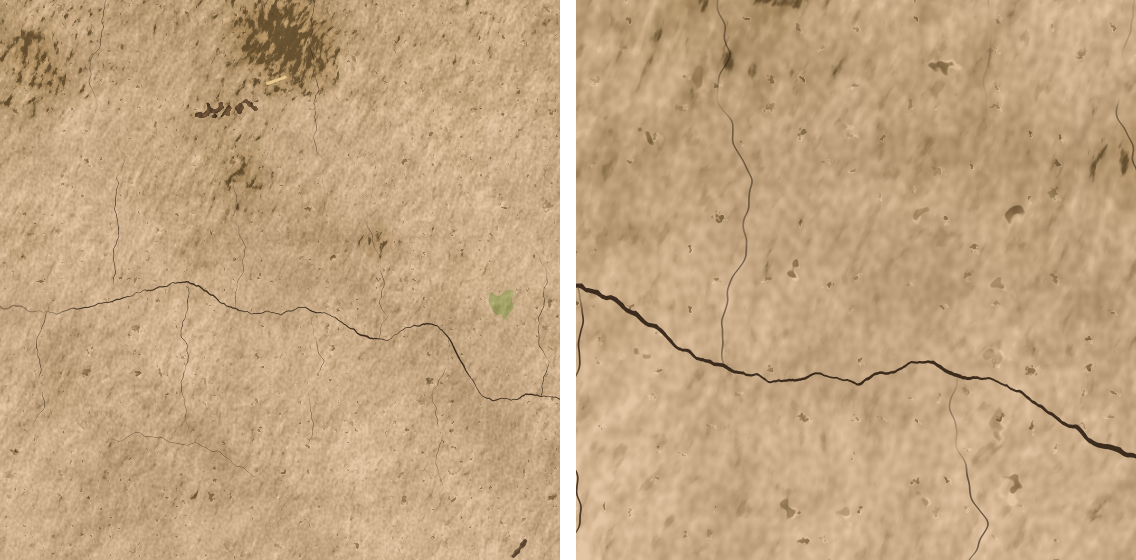
Left: the whole. Right: its middle third, enlarged.
Give the GLSL for this texture, as a WebGL 2 fragment shader.

```glsl
#version 300 es
precision highp float;
// Dry, sun-baked clay with thin branching cracks, damp stains, pits and a little debris.
#define BASE_TONE 0.87
#define BROAD_CONTRAST 0.38
#define FLECK_CONTRAST 0.56
#define GRAIN_CONTRAST 0.20
#define FLECK_SCALE 42.0
#define FLECK_LEAN 0.32
#define CRACK_WIDTH 0.0010
#define BRANCHES 8
#define PALE vec3(0.84, 0.72, 0.585)
#define DARK vec3(0.43, 0.33, 0.22)
#define MOSS vec3(0.35, 0.27, 0.15)
#define CRACK vec3(0.19, 0.13, 0.08)
uniform vec2 u_resolution;
out vec4 fragColor;
float pixel;

vec2 hash2(vec2 c) {
    vec3 v = fract(c.xyx * vec3(0.1031, 0.1030, 0.0973));
    v += dot(v, v.yzx + 33.33);
    return fract((v.xx + v.yz) * v.zy);
}
float cornerSlope(vec2 cell, vec2 offset) {
    float angle = 6.2832 * hash2(cell).x;
    return dot(vec2(cos(angle), sin(angle)), offset);
}
float gradientNoise(vec2 p) {
    vec2 c = floor(p), f = p - c, e = vec2(1.0, 0.0);
    vec2 w = f * f * f * (f * (f * 6.0 - 15.0) + 10.0);
    return mix(mix(cornerSlope(c, f), cornerSlope(c + e, f - e), w.x),
               mix(cornerSlope(c + e.yx, f - e.yx), cornerSlope(c + 1.0, f - 1.0), w.x), w.y);
}
float fbm(vec2 p) {
    float sum = 0.0, amp = 0.5;
    for (int i = 0; i < 4; i++, amp *= 0.5, p = p * 2.03 + 17.3) sum += amp * gradientNoise(p);
    return sum;
}

float bump(float d) { return exp(-d * d); }
float spot(vec2 p, vec2 centre, float radius) { return bump(length(p - centre) / radius); }
float cover(float d) { return clamp(0.5 - d / pixel, 0.0, 1.0); }
float segment(vec2 p, vec2 a, vec2 b) {
    vec2 along = b - a;
    return length(p - a - along * clamp(dot(p - a, along) / dot(along, along), 0.0, 1.0));
}

// Height of the main crack across the ground
float mainCrack(float x) {
    return mix(0.445, 0.29, smoothstep(0.76, 0.88, x)) + 0.055 * bump((x - 0.3) / 0.085)
         - 0.05 * bump((x - 0.69) / 0.07) + 0.04 * fbm(vec2(x * 13.0, 3.7))
         + 0.005 * fbm(vec2(x * 75.0, 8.2));
}

float cracks(vec2 p) {
    float y = mainCrack(p.x), slope = (mainCrack(p.x + 0.002) - y) / 0.002;
    float width = CRACK_WIDTH * (0.9 + 1.3 * gradientNoise(vec2(p.x * 22.0, 5.3)));
    float result = mix(0.4, 1.0, smoothstep(0.08, 0.18, p.x));
    result *= cover(abs(p.y - y) / sqrt(1.0 + slope * slope) - width);
    // Branches leave the main crack by turns downward and upward; the last two hang from the top
    for (int i = 0; i < BRANCHES + 2; i++) {
        float id = float(i), extra = id - float(BRANCHES);
        bool hanging = extra >= 0.0;
        vec2 h = hash2(vec2(id * 3.1 + 5.0, 11.0));
        float side = hanging || i % 2 == 0 ? -1.0 : 1.0;
        float x0 = hanging ? 0.19 + 0.37 * extra : (id + 0.25 + 0.5 * h.x) / float(BRANCHES);
        float y0 = hanging ? 1.0 : mainCrack(x0);
        float s = (p.y - y0) * side, span = mix(0.22, 0.46, h.y);
        float wobble = fbm(vec2(p.y * 9.0, id * 7.3)) - fbm(vec2(y0 * 9.0, id * 7.3));
        float d = abs(p.x - x0 - (h.y - 0.6) * 0.25 * s - 0.07 * wobble);
        float fade = smoothstep(-pixel, pixel, s) * (1.0 - smoothstep(0.5 * span, span, s));
        fade *= mix(0.45, 1.0, h.x) * smoothstep(-0.4, 0.1, gradientNoise(vec2(p.y * 24.0, id * 3.3)));
        result = max(result, fade * cover(d - 0.5 * CRACK_WIDTH));
    }
    // Faint side crack
    float path = 0.19 + 0.15 * fbm(vec2(p.x * 6.0, 40.3));
    float fade = smoothstep(0.16, 0.24, p.x) * (1.0 - smoothstep(0.42, 0.5, p.x));
    return max(result, 0.65 * fade * cover(abs(p.y - path) - 0.4 * CRACK_WIDTH));
}

// Tone change from scattered pits: dark hollow, lit rim
float pits(vec2 p, float scale) {
    vec2 q = p * scale, cell = floor(q);
    vec2 h = hash2(cell + scale), k = hash2(cell + scale + 50.0), m = hash2(cell + 91.0);
    float angle = 3.0 * k.y, radius = 0.05 + 0.17 * k.x * k.x * k.x;
    vec2 d = mat2(cos(angle), -sin(angle), sin(angle), cos(angle)) * (q - cell - 0.3 - 0.4 * h);
    d *= vec2(1.0, 1.0 + 1.4 * m.x);
    float ragged = 0.25 * gradientNoise(q * 8.0);
    float hollow = 1.0 - smoothstep(0.5 * radius, radius + 0.04, length(d) + ragged);
    float rim = 1.0 - smoothstep(0.5 * radius, radius + 0.06, length(d + 0.09) + ragged);
    return step(0.72, m.y) * (0.18 * rim * (1.0 - hollow) - mix(0.15, 0.6, h.x) * hollow);
}

void main() {
    pixel = 1.0 / u_resolution.y;
    vec2 p = gl_FragCoord.xy * pixel;
    // Broad tone, leaning flecks lit from one side, and fine grain
    vec2 bent = p + 0.016 * vec2(gradientNoise(p * 9.0), gradientNoise(p * 9.0 + 31.0));
    vec2 q = vec2(bent.x - FLECK_LEAN * bent.y, 0.55 * bent.y) * FLECK_SCALE;
    float fleck = fbm(q), fine = fbm(q * 2.1 + 9.0), relief = fleck - fbm(q + vec2(0.2, -0.16));
    float wash = smoothstep(-0.05, 0.45, fbm(p * 4.0 + 8.0) * 1.3 + (p.y - 0.6) * 0.8);
    float rough = 0.8 + 0.4 * wash + 0.8 * fbm(p * 5.0 + 60.0);
    float tone = BASE_TONE - 0.12 * wash + BROAD_CONTRAST * (fbm(p * 3.0 + 2.0) + 0.8 * fbm(p * 13.0));
    tone += FLECK_CONTRAST * rough * (0.45 * fleck + 0.65 * relief + 0.25 * fine);
    tone += rough * (0.09 * smoothstep(0.12, 0.28, fine) - 0.22 * smoothstep(0.12, 0.32, -fine));
    tone += GRAIN_CONTRAST * gradientNoise(p * vec2(190.0, 150.0));
    for (int i = 0; i < 2; i++) tone += pits(p, 23.0 + 36.0 * float(i));
    tone = clamp(tone, -0.2, 1.12);
    vec3 color = mix(DARK, PALE, tone);
    color.b -= 0.08 * tone * (1.0 - tone) + 0.012 * wash;
    // Mossy stains broken up by the flecks
    float damp = spot(p, vec2(0.51, 0.92), 0.10) + 0.55 * spot(p, vec2(0.09, 0.9), 0.12)
               + 0.75 * spot(p, vec2(0.67, 0.57), 0.045) + 0.5 * spot(p, vec2(0.44, 0.7), 0.07);
    damp += 0.5 * fbm(p * 8.0 + 20.0) + 0.15 * wash;
    color = mix(color, color * vec3(0.87, 0.83, 0.73), smoothstep(0.2, 0.9, damp));
    color = mix(color, MOSS, 0.8 * smoothstep(-0.03, 0.16, 0.5 * damp - 0.4 * fleck - 0.9 * fine - 0.37));
    color = mix(color, CRACK, 0.92 * cracks(p));
    // Debris: twigs, a straw and a torn leaf
    float ragged = gradientNoise(p * 90.0);
    float twig = segment(p, vec2(0.36, 0.797), vec2(0.45, 0.812)) - 0.005 + 0.03 * ragged;
    twig = min(twig, segment(p, vec2(0.917, 0.006), vec2(0.938, 0.034)) - 0.004 + 0.004 * ragged);
    color = mix(color, CRACK * (1.5 + 3.0 * fine), 0.8 * cover(twig));
    float straw = segment(p, vec2(0.478, 0.851), vec2(0.509, 0.862)) - 0.0026;
    color = mix(color, vec3(0.90, 0.79, 0.56), cover(straw));
    float leaf = length(p - vec2(0.899, 0.458)) - 0.021 + 0.022 * gradientNoise(p * 45.0);
    color = mix(color, vec3(0.62, 0.62, 0.38) + 0.3 * relief, 0.9 * cover(leaf));
    fragColor = vec4(clamp(color, 0.0, 1.0), 1.0);
}
```
